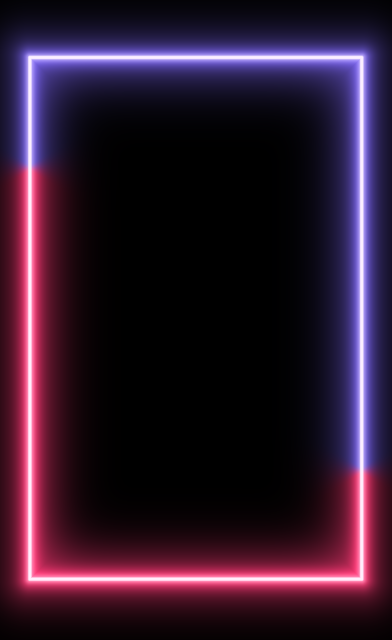
Reproduce this background procedurally as a WebGL 1 fragment shader.

```glsl
precision highp float;
// A rectangular neon tube on black, violet above and crimson below.
// A box distance drives a white core, a tight bloom and a wide halo;
// the colour boundary drops from the left side to the right side.

uniform vec2 u_resolution;

#define FRAME_MIN vec2(0.0763, 0.0951)
#define FRAME_MAX vec2(0.9227, 0.9102)
#define SPLIT_LEFT 0.738
#define SPLIT_RIGHT 0.265
#define CORE_HALF_WIDTH 0.0026
#define BLOOM_RADIUS 0.016
#define HALO_INSIDE 0.036
#define HALO_OUTSIDE 0.031
#define HALO_REACH 0.17
#define VIOLET vec3(0.43, 0.35, 0.85)
#define CRIMSON vec3(0.95, 0.21, 0.44)
#define CORE_COLOR vec3(1.0, 0.95, 1.0)

// Exponential light falloff that reaches full black at HALO_REACH.
float falloff(float dist, float radius) {
  return exp(-dist / radius) * (1.0 - smoothstep(0.04, HALO_REACH, dist));
}

float gaussian(float dist, float radius) {
  float t = dist / radius;
  return exp(-t * t);
}

void main() {
  vec2 uv = gl_FragCoord.xy / u_resolution;
  vec2 scale = vec2(u_resolution.x / u_resolution.y, 1.0);
  float pixel = 1.0 / u_resolution.y;

  // Signed distance to the frame, in canvas heights.
  vec2 center = 0.5 * (FRAME_MIN + FRAME_MAX);
  vec2 halfSize = 0.5 * (FRAME_MAX - FRAME_MIN) * scale;
  vec2 edge = abs((uv - center) * scale) - halfSize;
  float signedDist = length(max(edge, 0.0)) + min(max(edge.x, edge.y), 0.0);
  float dist = abs(signedDist);

  // Inside, light from adjacent sides is screened to round the corners.
  float halo = falloff(dist, HALO_OUTSIDE);
  if (signedDist < 0.0) {
    float sideLight = falloff(-edge.x, HALO_INSIDE);
    float endLight = falloff(-edge.y, HALO_INSIDE);
    halo = 1.0 - (1.0 - sideLight) * (1.0 - endLight);
  }

  // The colour boundary is crisp on the tube and diffuse away from it.
  float split = mix(SPLIT_LEFT, SPLIT_RIGHT, smoothstep(0.3, 0.7, uv.x));
  float blur = 0.005 + 0.7 * dist;
  float upper = smoothstep(-blur, blur, uv.y - split);
  vec3 glowColor = mix(CRIMSON, VIOLET, upper);

  // Halo, tight bloom, pale rim and white core.
  vec3 color = glowColor * (0.88 * halo + 0.3 * gaussian(dist, BLOOM_RADIUS));
  color = mix(color, CORE_COLOR, 0.5 * gaussian(dist, 0.0065));
  float core = 1.0 - smoothstep(-pixel, pixel, dist - CORE_HALF_WIDTH);
  color = mix(color, CORE_COLOR, 0.95 * core);

  gl_FragColor = vec4(min(color, 1.0), 1.0);
}
```
